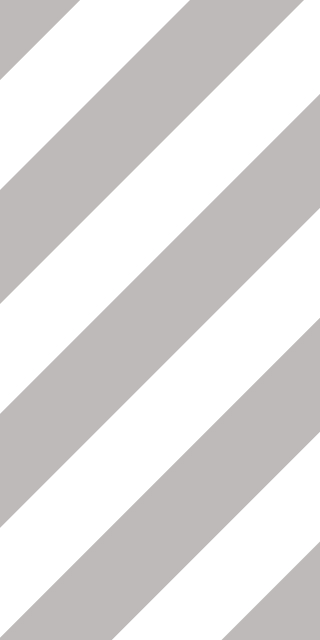
Reproduce this pattern procedurally as a Shadertoy shader.

```glsl
// Broad warm-grey diagonal stripes on white, rising to the right at 45 degrees.
// The diagonal coordinate is folded into one period, and the signed distance
// to the band edge gives an antialiased mask.

#define PERIOD      0.6995   // stripe spacing along an edge, in canvas widths
#define BAND_WIDTH  0.3563   // grey band width along an edge, in canvas widths
#define BAND_CENTER 0.7719   // centre of one band, measured from the top left
#define GREY_COLOR  vec3(0.740, 0.728, 0.725)
#define WHITE_COLOR vec3(1.0)

// Signed distance to the nearest band, negative inside it.
float stripeDistance(float diagonal) {
    float offset = (fract((diagonal - BAND_CENTER) / PERIOD + 0.5) - 0.5) * PERIOD;
    return (abs(offset) - 0.5 * BAND_WIDTH) * inversesqrt(2.0);
}

void mainImage(out vec4 fragColor, in vec2 fragCoord) {
    // Canvas-width units, with the origin moved to the top left corner
    vec2 p = vec2(fragCoord.x, iResolution.y - fragCoord.y) / iResolution.x;
    float pixel = 1.0 / iResolution.x;

    // Coverage across about one pixel at the edge
    float coverage = clamp(0.5 - stripeDistance(p.x + p.y) / pixel, 0.0, 1.0);
    fragColor = vec4(mix(WHITE_COLOR, GREY_COLOR, coverage), 1.0);
}
```
